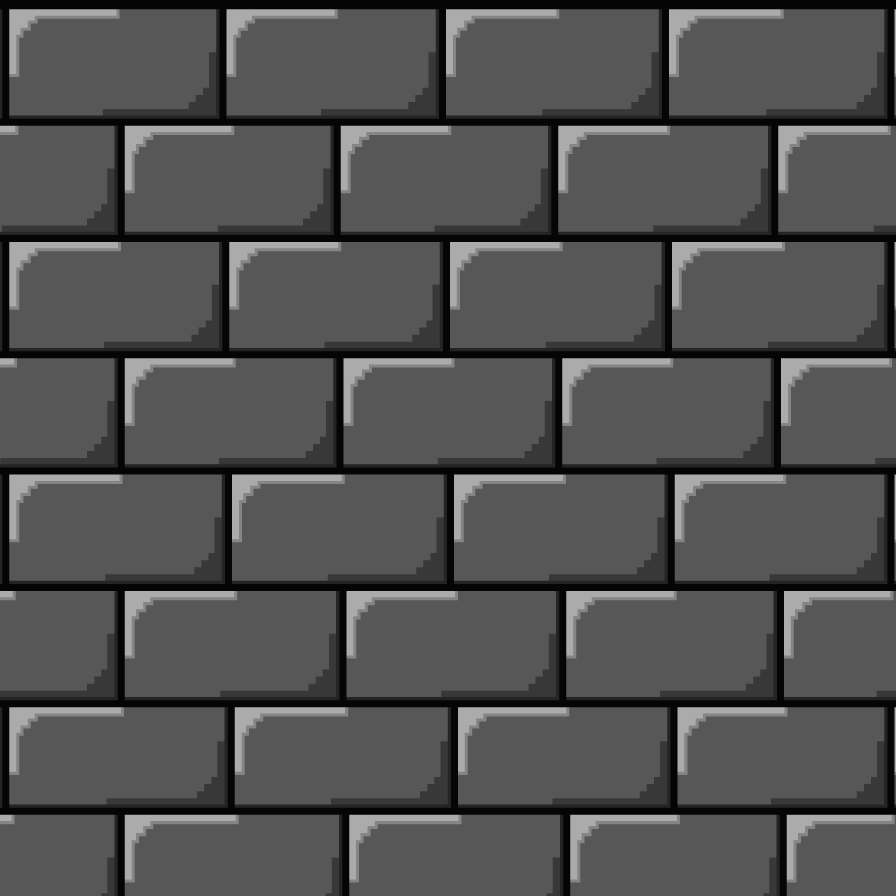
Give the GLSL for this texture, as a Shadertoy shader.

```glsl
const float UNITS = 768.0;  // canvas side in layout units

// Height of the mortar line above a row; the last course sits higher
float rowSeam(float row) {
    return 4.0 + 99.7 * row - 7.5 * step(7.0, row);
}

// Position of the mortar line left of a brick; seams drift slowly by row
float columnSeam(float column, float row) {
    bool shifted = mod(row, 2.0) > 0.5;
    float x = shifted ? 103.0 + 187.5 * column : 4.0 + 189.7 * column;
    return x + 1.7 * (row - 3.0) * sin(0.7854 * column);
}

// Two bands meeting at the origin, with a stepped fillet between them
bool cornerBand(vec2 p, vec2 reach, vec2 thickness) {
    vec2 cell = floor(p / 6.1);
    bool along = p.x < reach.x && p.y < thickness.y;
    bool down = p.y < reach.y && p.x < thickness.x;
    return along || down || cell.x + cell.y < 5.0;
}

float brickTone(vec2 p, vec2 size) {
    vec2 q = size - p;  // measured from the lower right corner

    // Mortar and its worn fringe
    if (min(p.x, p.y) < 0.0 || min(q.x, q.y) < -2.0) return 0.02;
    if (min(q.x, q.y) < 0.8) return 0.14;

    // Lit upper left corner
    vec2 litReach = vec2(0.53 * size.x, 58.0);
    vec2 litWidth = vec2(8.5, 8.0);
    if (cornerBand(p + 2.6, litReach, litWidth)) return 0.67;
    if (cornerBand(p, litReach, litWidth)) return 0.52;

    // Shaded lower right corner
    if (cornerBand(q, vec2(0.55 * size.x, 55.0), vec2(7.0, 6.2))) return 0.22;
    return 0.34;
}

float wallTone(vec2 pos) {
    // Find the course, then the brick within it
    float row = clamp(floor((pos.y - 4.0) / 99.7), 0.0, 7.0);
    if (pos.y >= rowSeam(row + 1.0)) row += 1.0;
    float column = floor(pos.x / 189.0) - 1.0;
    for (int i = 0; i < 3; i++) {
        if (pos.x >= columnSeam(column + 1.0, row)) column += 1.0;
    }

    vec2 start = vec2(columnSeam(column, row), rowSeam(row)) + 4.0;
    vec2 end = vec2(columnSeam(column + 1.0, row), rowSeam(row + 1.0)) - 4.0;
    return brickTone(pos - start, end - start);
}

void mainImage(out vec4 fragColor, in vec2 fragCoord) {
    // Average a 4 by 4 grid of samples for smooth edges
    float tone = 0.0;
    for (int i = 0; i < 16; i++) {
        vec2 offset = (vec2(i % 4, i / 4) + 0.5) / 4.0 - 0.5;
        vec2 uv = (fragCoord + offset) / iResolution.xy;
        tone += wallTone(vec2(uv.x, 1.0 - uv.y) * UNITS) / 16.0;
    }
    fragColor = vec4(vec3(tone), 1.0);
}
```
